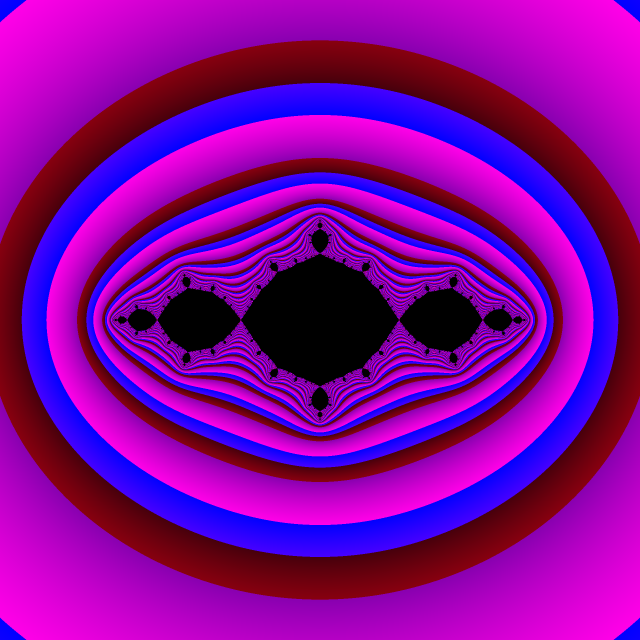
A Shadertoy shader for this background:

```glsl
vec3 bandColor(float phase) {
    float red = phase * (1.13 - 0.13 * phase);
    // Blue, dark red, then a long purple to magenta ramp
    if (phase < 0.25) return vec3(red, 0.0, 1.0);
    if (phase < 0.5) return vec3(red, 0.0, 0.03 + 0.06 * phase);
    return vec3(red, 0.0, mix(0.69, 0.91, phase * 2.0 - 1.0));
}

vec3 juliaColor(vec2 z) {
    for (int i = 0; i < 160; i++) {
        float radiusSq = dot(z, z);
        if (radiusSq > 1e8) {
            // Continuous escape level: one colour cycle per iteration
            float level = log2(0.5 * log(radiusSq));
            return bandColor(fract(level - 0.297));
        }
        z = vec2(z.x * z.x - z.y * z.y - 1.0, 2.0 * z.x * z.y);
    }
    return vec3(0.0);
}

void mainImage(out vec4 fragColor, in vec2 fragCoord) {
    vec3 color = vec3(0.0);

    // Average a 3 by 3 grid of samples for smooth edges
    for (int y = -1; y <= 1; y++) {
        for (int x = -1; x <= 1; x++) {
            vec2 samplePos = fragCoord + vec2(x, y) / 3.0;
            vec2 z = 5.0 * (samplePos - 0.5 * iResolution.xy) / iResolution.y;
            color += juliaColor(z);
        }
    }

    fragColor = vec4(color / 9.0, 1.0);
}
```
